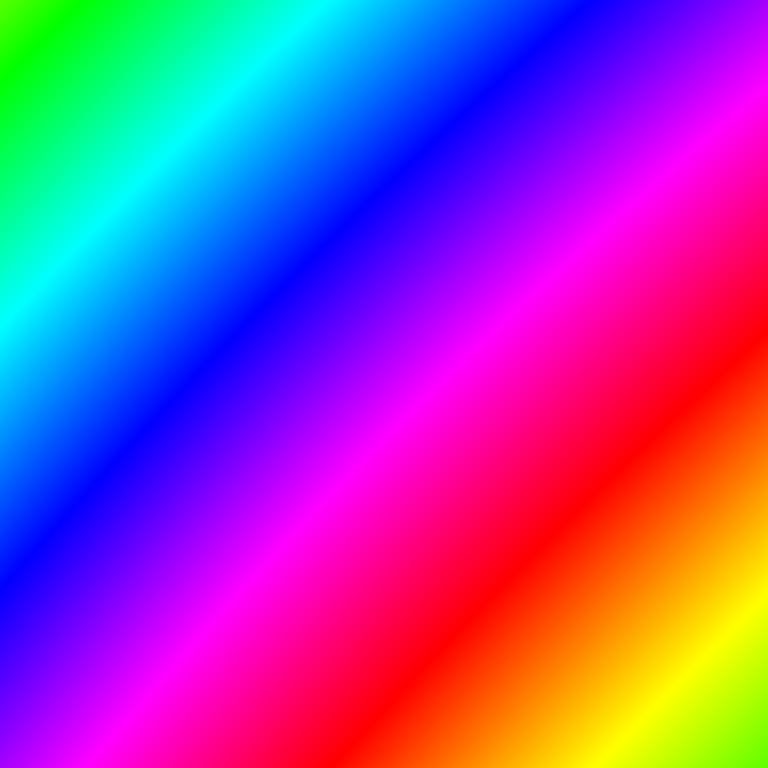
Give the GLSL for this background, as a WebGL 1 fragment shader.

```glsl
precision highp float;
// Draws a diagonal rainbow sweep whose colour bands bow slightly.
uniform vec2 u_resolution;

const float PI = 3.14159265;

// Fully saturated colour; one hue step is a sixth of the colour wheel.
vec3 rainbow(float hueStep) {
  vec3 wheel = mod(hueStep + vec3(0.0, 4.0, 2.0), 6.0);
  return clamp(abs(wheel - 3.0) - 1.0, 0.0, 1.0);
}

void main() {
  vec2 uv = gl_FragCoord.xy / u_resolution;
  vec2 fromTopLeft = vec2(uv.x, 1.0 - uv.y);

  // Nearly linear sweep along each axis, with a gentle bulge between the edges
  vec2 sweep = 2.985 * fromTopLeft + 0.07 * sin(PI * fromTopLeft);
  float hueStep = 1.66 + sweep.x + sweep.y;

  gl_FragColor = vec4(rainbow(hueStep), 1.0);
}
```
